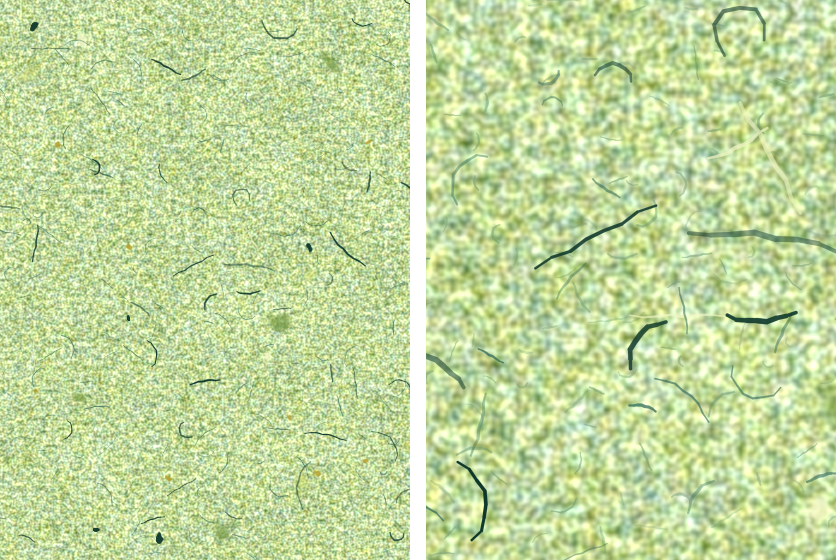
Left: the whole. Right: its middle third, enlarged.
Give the GLSL for this texture, as a Shadertoy shader.

```glsl
// Pale green handmade paper: layered gradient noise makes the mottled pulp,
// then curled fibres and small specks are scattered over it, one candidate
// per grid cell, from faint dense hairs up to a few bold dark strands.

const float PI = 3.14159;
const int SEGMENTS = 7;

const vec3 PULP   = vec3(0.765, 0.855, 0.615);
const vec3 INK    = vec3(0.06, 0.22, 0.17);
const vec3 TEAL   = vec3(0.20, 0.42, 0.35);
const vec3 HAIR   = vec3(0.42, 0.60, 0.45);
const vec3 STRAW  = vec3(0.95, 0.97, 0.78);
const vec3 OCHRE  = vec3(0.72, 0.62, 0.16);
const vec3 OLIVE  = vec3(0.42, 0.56, 0.20);
const vec3 YELLOW = vec3(0.82, 0.86, 0.40);

vec3 hash3(vec2 p, float seed) {
    vec3 q = fract((p.xyx + seed * 17.3) * vec3(0.1031, 0.1030, 0.0973));
    q += dot(q, q.yxz + 33.33);
    return fract((q.xxy + q.yzz) * q.zyx);
}

vec2 direction(float angle) {
    return vec2(cos(angle), sin(angle));
}

float cornerSlope(vec2 cell, vec2 offset, float seed) {
    return dot(direction(2.0 * PI * hash3(cell, seed).x), offset);
}

float gradientNoise(vec2 p, float seed) {
    vec2 i = floor(p), f = fract(p);
    vec2 u = f * f * f * (f * (f * 6.0 - 15.0) + 10.0);
    vec2 e = vec2(1.0, 0.0);
    float low  = mix(cornerSlope(i, f, seed), cornerSlope(i + e, f - e, seed), u.x);
    float high = mix(cornerSlope(i + e.yx, f - e.yx, seed),
                     cornerSlope(i + 1.0, f - 1.0, seed), u.x);
    return mix(low, high, u.y);
}

float segmentDistance(vec2 p, vec2 a, vec2 b) {
    vec2 pa = p - a, ba = b - a;
    return length(pa - ba * clamp(dot(pa, ba) / dot(ba, ba), 0.0, 1.0));
}

// Signed distance to a tapered strand that bends and wavers as it grows.
float strandDistance(vec2 p, float heading, float len, float width, float bend, float phase) {
    float d = 1e3;
    vec2 a = -0.5 * len * direction(heading);
    heading -= bend * 3.0;
    for (int i = 0; i < SEGMENTS; i++) {
        float t = (float(i) + 0.5) / float(SEGMENTS);
        vec2 b = a + direction(heading) * len / float(SEGMENTS);
        d = min(d, segmentDistance(p, a, b) - width * (0.55 + 0.45 * sin(PI * t)));
        heading += bend + 0.35 * sin(float(i) * 2.3 + phase);
        a = b;
    }
    return d;
}

// Coverage of scattered strands; headings favour the horizontal.
float fibres(vec2 p, float cell, float density, float width, float curl, float seed, float px) {
    float cover = 0.0;
    vec2 home = floor(p / cell);
    for (int y = -1; y <= 1; y++)
    for (int x = -1; x <= 1; x++) {
        vec2 id = home + vec2(x, y);
        vec3 place = hash3(id, seed), shape = hash3(id, seed + 1.7), look = hash3(id, seed + 3.1);
        if (place.z > density) continue;
        float tilt = 2.0 * shape.x - 1.0;
        float bend = 2.0 * shape.y - 1.0;
        float d = strandDistance(p - (id + place.xy) * cell,
                                 1.6 * tilt * (0.4 + 0.6 * abs(tilt)),
                                 cell * mix(0.3, 1.0, shape.z * shape.z),
                                 width * mix(0.6, 1.3, look.x),
                                 curl * bend * abs(bend), 6.3 * look.z);
        float edge = 1.0 - smoothstep(-0.7 * px, 0.7 * px, d);
        cover = max(cover, edge * mix(0.45, 1.0, look.y));
    }
    return cover;
}

// Coverage of scattered, turned ellipses with a ragged outline.
float specks(vec2 p, float cell, float density, float radius, float softness, float seed) {
    float cover = 0.0;
    vec2 home = floor(p / cell);
    float ragged = 0.7 * gradientNoise(p * 0.8 / radius, seed);
    for (int y = -1; y <= 1; y++)
    for (int x = -1; x <= 1; x++) {
        vec2 id = home + vec2(x, y);
        vec3 place = hash3(id, seed), shape = hash3(id, seed + 2.3);
        if (place.z > density) continue;
        vec2 q = p - (id + place.xy) * cell;
        vec2 axis = direction(PI * shape.x);
        q = vec2(dot(q, axis), dot(q, vec2(-axis.y, axis.x)) * mix(1.2, 2.2, shape.y));
        float r = length(q) / (radius * mix(0.6, 1.2, shape.z)) + ragged;
        cover = max(cover, 1.0 - smoothstep(1.0 - softness, 1.0 + softness, r));
    }
    return cover;
}

vec3 paperPulp(vec2 p) {
    float tone = 0.30 * gradientNoise(p * 233.0, 1.0)
               + 0.24 * gradientNoise(p * 121.0, 2.0)
               + 0.16 * gradientNoise(p * vec2(47.0, 92.0), 3.0)
               + 0.06 * gradientNoise(p * 8.0, 4.0);
    float yellowness = 0.16 * gradientNoise(p * 147.0, 5.0) + 0.12 * gradientNoise(p * 31.0, 6.0);
    float warmth = 0.13 * gradientNoise(p * 98.0, 7.0);
    return PULP + tone * vec3(1.07, 1.0, 1.03)
                + yellowness * vec3(0.1, 0.05, -1.0) + warmth * vec3(1.0, 0.1, -0.2);
}

void mainImage(out vec4 fragColor, in vec2 fragCoord) {
    float px = 1.0 / iResolution.y;
    vec2 p = fragCoord * px;
    vec3 color = paperPulp(p);

    // Soft stains and coloured specks
    color = mix(color, YELLOW, 0.45 * specks(p, 0.19, 0.30, 0.018, 0.6, 11.0));
    color = mix(color, OLIVE, 0.65 * specks(p, 0.23, 0.25, 0.016, 0.5, 12.0));
    color = mix(color, OCHRE, 0.80 * specks(p, 0.13, 0.28, 0.006, 0.4, 13.0));
    color = mix(color, STRAW, 0.80 * specks(p, 0.27, 0.25, 0.010, 0.3, 14.0));

    // Fibres from faint to bold
    color = mix(color, HAIR, 0.55 * fibres(p, 0.024, 0.65, 0.0007, 0.40, 21.0, px));
    color = mix(color, STRAW, 0.80 * fibres(p, 0.110, 0.35, 0.0012, 0.20, 22.0, px));
    color = mix(color, TEAL, 0.80 * fibres(p, 0.055, 0.60, 0.0008, 0.45, 23.0, px));
    color = mix(color, INK, fibres(p, 0.100, 0.60, 0.0014, 0.65, 24.0, px));
    color = mix(color, INK, 0.95 * specks(p, 0.24, 0.28, 0.008, 0.2, 25.0));

    fragColor = vec4(clamp(color, 0.0, 1.0), 1.0);
}
```
